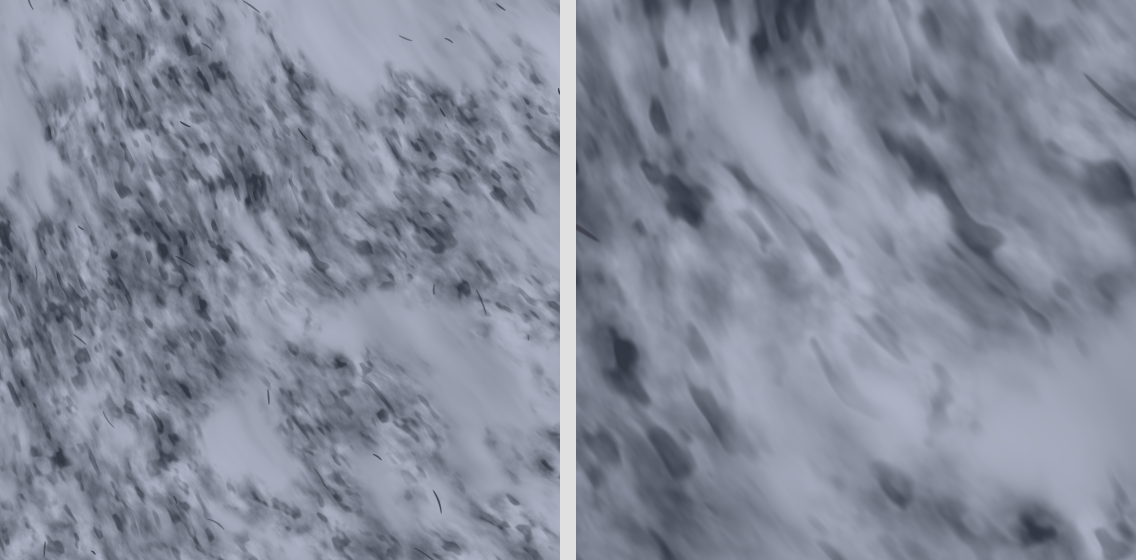
Left: the whole. Right: its middle third, enlarged.
Reproduce this texture procedurally as a Shadertoy shader.

```glsl
// Tones
const vec3 DARK_GROUND = vec3(0.20, 0.22, 0.27);
const vec3 BRIGHT_SNOW = vec3(0.69, 0.71, 0.78);
const vec3 BLADE_COLOR = vec3(0.20, 0.21, 0.25);
const float DARK_LEVEL = 0.20;
const float BRIGHT_LEVEL = 0.69;
const float SNOW_LEVEL = 0.632;
const float ROUGH_DROP = 0.125;
const float DRIFT_CONTRAST = 0.17;
const float STREAK_CONTRAST = 0.12;
const float GRAIN_CONTRAST = 0.50;
const float PIT_DEPTH = 0.17;

// Feature frequencies: along the wind, across the wind
const vec2 COVER_FREQ = vec2(2.8, 4.6);
const vec2 CLUMP_FREQ = vec2(9.0, 16.0);
const vec2 STREAK_FREQ = vec2(5.0, 24.0);
const vec2 GRAIN_FREQ = vec2(23.0, 46.0);
const vec2 PIT_FREQ = vec2(34.0, 75.0);
const float WARP = 0.035;

// Loose grass blades
const float BLADE_CELLS = 9.0;
const float BLADE_CHANCE = 0.42;
const float BLADE_WIDTH = 0.0016;

float hash(vec2 p) {
    vec3 q = fract(vec3(p.xyx) * 0.1031);
    q += dot(q, q.yzx + 33.33);
    return fract((q.x + q.y) * q.z);
}

float valueNoise(vec2 p) {
    vec2 cell = floor(p);
    vec2 f = fract(p);
    f = f * f * f * (f * (f * 6.0 - 15.0) + 10.0);
    float low = mix(hash(cell), hash(cell + vec2(1, 0)), f.x);
    float high = mix(hash(cell + vec2(0, 1)), hash(cell + vec2(1, 1)), f.x);
    return mix(low, high, f.y);
}

float fbm(vec2 p, int octaves) {
    float sum = 0.0, weight = 0.5, total = 0.0;
    for (int i = 0; i < octaves; i++) {
        sum += weight * valueNoise(p);
        total += weight;
        p = p * 2.03 + vec2(17.3, 41.7);
        weight *= 0.5;
    }
    return sum / total;
}

// Wind coordinates: steep on the left, fanning out to the right
vec2 windCoords(vec2 p) {
    float along = 0.42 * p.x - 0.9 * p.y;
    float across = 0.9 * p.x + 0.42 * p.y - 0.15 * p.x * p.x + 0.25 * p.x * p.y;
    vec2 warp = vec2(fbm(p * 7.0 + 31.0, 3), fbm(p * 7.0 + 67.0, 3)) - 0.5;
    return vec2(along, across) + WARP * warp + 20.0;
}

// Coverage of thin, tapered and bent blades scattered on a jittered grid
float bladeMask(vec2 p, float edge) {
    float mask = 0.0;
    vec2 home = floor(p * BLADE_CELLS);
    for (int j = -1; j <= 1; j++)
    for (int i = -1; i <= 1; i++) {
        vec2 cell = home + vec2(i, j) + 50.0;
        float present = step(hash(cell + 3.1), BLADE_CHANCE);
        vec2 center = cell - 50.0 + vec2(hash(cell + 11.7), hash(cell + 23.9));
        vec2 d = p - center / BLADE_CELLS;
        float angle = -1.0 + 1.3 * (hash(cell + 37.3) - 0.5);
        vec2 axis = vec2(cos(angle), sin(angle));
        float halfLength = mix(0.005, 0.027, hash(cell + 51.1));
        float t = dot(d, axis) / halfLength;
        float bend = 0.4 * (hash(cell + 73.7) - 0.5);
        float side = dot(d, vec2(-axis.y, axis.x)) + bend * halfLength * t * t;
        float width = BLADE_WIDTH * (1.0 - 0.6 * t * t);
        float line = 1.0 - smoothstep(width - edge, width + edge, abs(side));
        line *= 1.0 - smoothstep(0.8, 1.05, abs(t));
        mask = max(mask, present * line * mix(0.4, 0.9, hash(cell + 91.3)));
    }
    return mask;
}

void mainImage(out vec4 fragColor, in vec2 fragCoord) {
    vec2 uv = fragCoord / iResolution.y;
    vec2 wind = windCoords(uv);

    // Rough patches where the ground shows through the drifts
    float cover = fbm(wind * COVER_FREQ, 3);
    float clump = fbm(wind * CLUMP_FREQ + 9.0, 3);
    float rough = smoothstep(0.33, 0.65, cover + 0.65 * (clump - 0.5));

    // Soft shading of the snow and fine grain of the ground
    float drift = fbm(wind * COVER_FREQ * 2.0 + 70.0, 2) - 0.5;
    float streak = fbm(wind * STREAK_FREQ + 130.0, 3) - 0.5;
    float grain = fbm(wind * GRAIN_FREQ + 210.0, 4) - 0.5;
    float pit = smoothstep(0.57, 0.82, fbm(wind * PIT_FREQ + 320.0, 2));

    float level = SNOW_LEVEL + DRIFT_CONTRAST * drift + STREAK_CONTRAST * streak;
    level -= rough * (ROUGH_DROP + GRAIN_CONTRAST * grain + PIT_DEPTH * pit);
    level = min(level, mix(level, 0.64, 0.4));

    float tone = clamp((level - DARK_LEVEL) / (BRIGHT_LEVEL - DARK_LEVEL), 0.0, 1.0);
    vec3 color = mix(DARK_GROUND, BRIGHT_SNOW, tone);

    float edge = max(0.7 / iResolution.y, 0.0009);
    color = mix(color, BLADE_COLOR, bladeMask(uv, edge));
    fragColor = vec4(color, 1.0);
}
```
